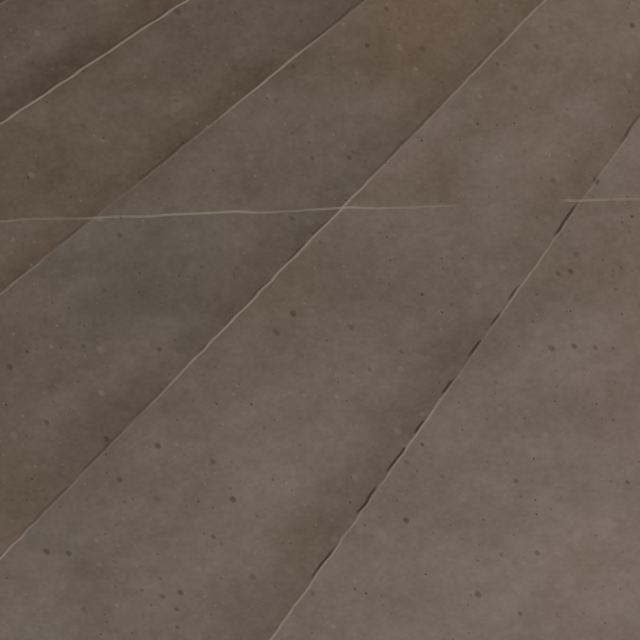
Give the GLSL for this texture, as a Shadertoy shader.

```glsl
// Worn brown stone floor tiles seen in perspective: long joints run to a
// vanishing point and one cross joint splits the rows. Each tile gets its own
// tone, with layered noise for mottling, and scattered pits and flecks.

const vec3 DARK = vec3(0.355, 0.310, 0.268);
const vec3 LIGHT = vec3(0.450, 0.404, 0.368);
const vec3 JOINT = vec3(0.540, 0.495, 0.440);
const vec3 PIT = vec3(0.215, 0.180, 0.155);
const vec3 WARM_SHIFT = vec3(0.016, -0.003, -0.010);

const vec2 VANISH = vec2(1.869, 2.043); // where the long joints meet
const float FIRST_SLOPE = 0.7075;       // run over rise of the rightmost joint
const float SLOPE_STEP = 0.268;         // change of slope per tile
const float CROSS_DEPTH = 1.388;        // distance of cross joint below horizon
const float CROSS_TILT = 0.035;
const float ROW_LENGTH = 0.45;
const vec2 CROSS_GAP = vec2(0.73, 0.89); // worn away stretch of cross joint
const float JOINT_WIDTH = 0.0030;

float hash(vec2 p) {
    vec3 q = fract(p.xyx * vec3(0.1031, 0.1030, 0.0973));
    q += dot(q, q.yzx + 33.33);
    return fract((q.x + q.y) * q.z);
}

float noise(vec2 p) {
    vec2 i = floor(p), f = fract(p);
    f = f * f * (3.0 - 2.0 * f);
    return mix(mix(hash(i), hash(i + vec2(1, 0)), f.x),
               mix(hash(i + vec2(0, 1)), hash(i + vec2(1, 1)), f.x), f.y);
}

// Fractal noise, centred on zero
float fbm(vec2 p) {
    float sum = 0.0, amp = 0.5;
    for (int i = 0; i < 5; i++) {
        sum += amp * (noise(p) - 0.5);
        p = mat2(1.6, 1.2, -1.2, 1.6) * p + 7.3;
        amp *= 0.5;
    }
    return sum;
}

// Soft spots, at most one per grid cell
float spots(vec2 p, float cells, float density, float seed) {
    vec2 g = p * cells, id = floor(g) + seed;
    vec2 centre = 0.3 + 0.4 * vec2(hash(id + 11.0), hash(id + 23.0));
    float size = hash(id + 37.0);
    float radius = mix(0.08, 0.26, size * size);
    vec2 d = fract(g) - centre;
    d.x += 0.3 * d.y;
    float present = step(1.0 - density, hash(id));
    return present * (1.0 - smoothstep(radius * 0.3, radius, length(d)))
         * mix(0.35, 1.0, hash(id + 51.0));
}

// Coverage of a line of the given width at distance d
float line(float d, float width, float aa) {
    return 1.0 - smoothstep(width * 0.5 - aa * 0.5, width * 0.5 + aa, abs(d));
}

void mainImage(out vec4 fragColor, in vec2 fragCoord) {
    vec2 p = fragCoord / iResolution.xy;
    float aa = 1.0 / min(iResolution.x, iResolution.y);

    // Floor coordinates: columns count leftwards, rows count into the distance
    float drop = VANISH.y - p.y;
    float slope = (VANISH.x - p.x) / drop;
    float column = (slope - FIRST_SLOPE) / SLOPE_STEP;
    float crossDrop = drop + CROSS_TILT * p.x;
    float row = (CROSS_DEPTH / crossDrop - 1.0) / ROW_LENGTH;
    vec2 tile = vec2(max(floor(column), -1.0), floor(row));
    vec2 ground = vec2(column * 1.3, row * 3.0);

    // Light falls off towards the upper left; tiles darken at their right edge
    float tone = 0.60 + 0.62 * (p.x - 0.5) - 0.62 * (p.y - 0.5);
    tone += 0.22 * (hash(tile + 5.0) - 0.5);
    float edge = (1.0 - smoothstep(0.0, 0.34, column - tile.x)) * step(0.0, column);
    tone -= edge * (0.38 + 0.5 * fbm(ground * 2.0));

    // Stone mottling from broad clouds to fine grain
    tone += 0.65 * fbm(ground * 2.2 + tile * 9.0);
    tone += 0.50 * fbm(p * vec2(13.0, 17.0) + tile * 4.0);
    tone += 0.42 * fbm(p * vec2(62.0, 82.0));
    tone += 0.22 * (noise(p * vec2(170.0, 215.0)) - 0.5);
    vec3 color = mix(DARK, LIGHT, tone);
    float warmth = 2.0 * fbm(p * 3.0 + tile * 6.0) + 0.8 * (p.x + p.y - 1.0) * p.y;
    color += WARM_SHIFT * warmth;

    // Pits and pale flecks
    float pits = max(spots(p, 34.0, 0.12, 3.0), 0.6 * spots(p + 0.37, 72.0, 0.13, 60.0));
    float flecks = max(spots(p + 0.13, 30.0, 0.12, 90.0), spots(p, 64.0, 0.10, 140.0));
    color = mix(color, PIT, 0.50 * pits);
    color = mix(color, JOINT, 0.32 * flecks);

    // Long joints: pale worn line with a broken shadow on the left side
    float seam = max(floor(column + 0.5), 0.0);
    float offset = (column - seam) * SLOPE_STEP * drop / sqrt(1.0 + slope * slope);
    offset += 0.0022 * (noise(vec2(p.y * 75.0, seam)) - 0.5);
    float wear = mix(0.20, 0.85, smoothstep(0.2, 0.75, noise(vec2(p.y * 9.0, seam * 5.0 + 2.0))));
    float chips = smoothstep(0.35, 0.8, noise(vec2(p.y * 48.0, seam * 7.0)));
    float shadow = line(offset - 0.0035, 0.0035, aa) * chips * (seam < 0.5 ? 0.75 : 0.32);
    color = mix(color, PIT, shadow);
    color = mix(color, JOINT, line(offset, JOINT_WIDTH, aa) * wear * 0.8);

    // Cross joint, worn away over part of its length
    float crossOffset = crossDrop - CROSS_DEPTH + 0.004 * (noise(vec2(p.x * 22.0, 3.0)) - 0.5);
    float gap = smoothstep(CROSS_GAP.x - 0.03, CROSS_GAP.x, p.x)
              * (1.0 - smoothstep(CROSS_GAP.y - 0.02, CROSS_GAP.y, p.x));
    float crossWear = mix(0.25, 0.75, noise(vec2(p.x * 11.0, 8.0))) * (1.0 - 0.9 * gap);
    color = mix(color, JOINT, line(crossOffset, JOINT_WIDTH, aa) * crossWear);

    fragColor = vec4(clamp(color, 0.0, 1.0), 1.0);
}
```
